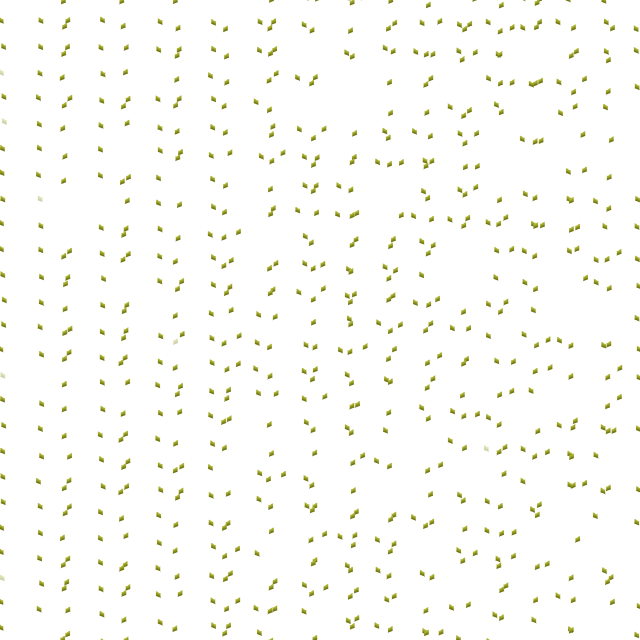
Reproduce this pattern procedurally as a three.js fragment shader.

```glsl
varying vec2 vUv;

#define COLUMNS 16
#define ROW_PITCH 0.0395
#define LEAF_HALF vec2(0.0036, 0.0035)
#define SLANT 0.38
#define SIDE_RISE 0.0095
#define FADED_ALPHA 0.35
#define PAPER vec3(1.0)
#define LEAF_LIGHT vec3(0.70, 0.73, 0.22)
#define LEAF_DARK vec3(0.43, 0.45, 0.05)

float hash(vec3 p) {
  p = fract(p * vec3(0.1031, 0.1130, 0.0973));
  p += dot(p, p.yzx + 33.33);
  return fract((p.x + p.y) * p.z);
}

// Columns crowd together towards the right
float columnX(float i) {
  float spread = 1.0 - 2.0 / (exp(0.5 * i) + 1.0);
  return min(0.004 + 0.056 * i + 0.163 * spread, 0.996);
}

// Slanted leaf with upright sides and a wavy top; side mirrors it
void paintLeaf(inout vec3 color, vec2 d, float side, float alpha, float aa) {
  d.x *= side;
  float wave = 0.0006 * sin(3.0 * d.x / LEAF_HALF.x);
  d.y -= SLANT * d.x + wave * clamp(d.y / LEAF_HALF.y, 0.0, 1.0);
  vec2 edge = abs(d) - LEAF_HALF;
  float mask = 1.0 - smoothstep(-aa, aa, max(edge.x, edge.y));
  float light = smoothstep(-1.0, 1.0, d.y / LEAF_HALF.y);
  color = mix(color, mix(LEAF_DARK, LEAF_LIGHT, light), mask * alpha);
}

void main() {
  float aa = 0.7 * fwidth(vUv.x);
  vec3 color = PAPER;

  for (int c = 0; c < COLUMNS; c++) {
    float i = float(c);
    float x = columnX(i);
    if (abs(vUv.x - x) > 0.06) continue;

    bool border = c == 0 || c == COLUMNS - 1;
    float pitch = ROW_PITCH + 0.0004 * i;
    float nearest = floor((1.0 - vUv.y) / pitch + 0.5);
    float jitter = 0.0018 + 0.0004 * i;

    for (int r = -1; r <= 1; r++) {
      float row = nearest + float(r);
      if (row < 0.0) continue;
      // Whole clusters go missing among the crowded columns
      if (c > 5 && hash(vec3(i, row, 71.0)) < 0.1) continue;

      // Slots: 0 left leaf, 1 right leaf, 2 lower middle leaf
      for (int s = 0; s < 3; s++) {
        if (border && s > 0) continue;
        vec3 id = vec3(i + 1.0, row + 3.0, float(s) * 7.0 + 5.0);
        float presence = s == 0 ? (c < 5 ? 0.96 : 0.68) : (s == 1 ? 0.62 : 0.8);
        if (c > 12) presence *= 0.8;
        if (hash(id) > presence) continue;

        float pick = hash(id + 17.0);
        vec2 offset = vec2(0.0);
        if (s == 0 && !border) {
          offset.x = -max(0.043 - 0.0055 * i, pick < 0.6 ? 0.006 : 0.020);
        }
        if (s == 1) offset.x = c > 3 && pick < 0.3 ? 0.019 : 0.0068;
        if (s < 2) offset.y = SIDE_RISE;
        vec2 shake = vec2(hash(id + 31.0), hash(id + 47.0)) - 0.5;
        offset += shake * vec2(0.0055, 2.0 * jitter);

        float fadedShare = c == 0 ? 0.2 : 0.012;
        float alpha = hash(id + 59.0) < fadedShare ? FADED_ALPHA : 1.0;
        vec2 center = vec2(x, 0.997 - pitch * row) + offset;
        paintLeaf(color, vUv - center, s == 0 ? -1.0 : 1.0, alpha, aa);
      }
    }
  }
  gl_FragColor = vec4(color, 1.0);
}
```
